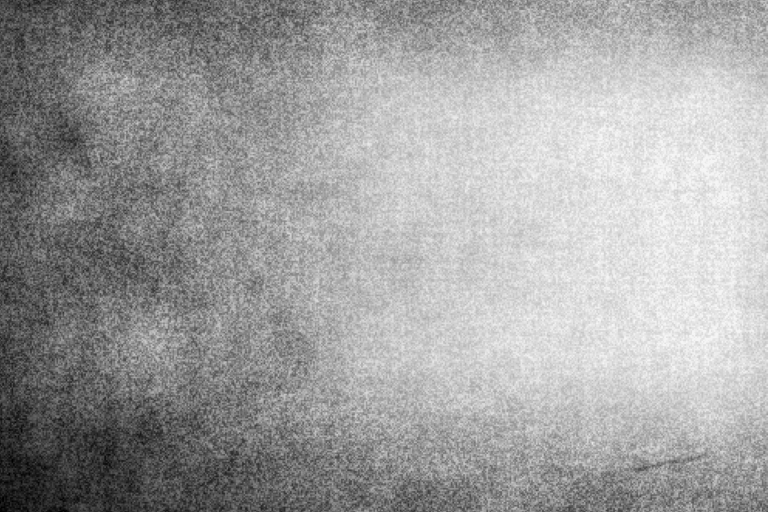
This texture is drawn by a Shadertoy shader. Its source:

```glsl
// Worn grey paper: light to the right, dark left edge and corners, mottled stains and fine grain.

const int STAIN_COUNT = 11;

// Integer hash of a lattice cell, 0..1
float hash(ivec2 cell, uint seed) {
    uint h = uint(cell.x) * 1597334677u ^ uint(cell.y) * 3812015801u ^ seed * 2654435769u;
    h = (h ^ (h >> 16)) * 2246822519u;
    h = (h ^ (h >> 13)) * 3266489917u;
    return float((h ^ (h >> 16)) >> 8) / 16777216.0;
}

float valueNoise(vec2 p, uint seed) {
    ivec2 cell = ivec2(floor(p));
    vec2 f = fract(p);
    f = f * f * (3.0 - 2.0 * f);
    float low = mix(hash(cell, seed), hash(cell + ivec2(1, 0), seed), f.x);
    float high = mix(hash(cell + ivec2(0, 1), seed), hash(cell + ivec2(1, 1), seed), f.x);
    return mix(low, high, f.y);
}

// Layered noise centred on zero
float fbm(vec2 p, uint seed) {
    float sum = 0.0, amplitude = 0.5;
    for (int i = 0; i < 5; i++) {
        sum += amplitude * (valueNoise(p, seed + uint(i)) - 0.5);
        p = mat2(1.6, 1.2, -1.2, 1.6) * p + 7.3;
        amplitude *= 0.55;
    }
    return sum;
}

// Broad light: horizontal rise, shaded top and bottom, deep lower left corner
float broadTone(vec2 uv) {
    float tone = 0.30 + 0.22 * smoothstep(-0.04, 0.22, uv.x);
    tone += 0.11 * smoothstep(0.12, 0.42, uv.x);
    tone += 0.18 * smoothstep(0.32, 0.56, uv.x);
    tone += 0.09 * smoothstep(0.50, 0.90, uv.x);
    tone -= 0.06 * smoothstep(0.93, 1.02, uv.x);
    float top = smoothstep(0.77, 1.03, uv.y);
    float bottom = 1.0 - smoothstep(-0.06, 0.34, uv.y);
    tone *= (1.0 - 0.31 * top) * (1.0 - 0.47 * bottom);
    vec2 corner = uv / vec2(0.36, 0.24);
    return tone - 0.10 * exp(-dot(corner, corner));
}

// Soft stains: centre, radius, strength (positive is lighter)
float stains(vec2 uv, float aspect, float warp) {
    vec4 spots[STAIN_COUNT] = vec4[](
        vec4(0.090, 0.730, 0.060, -0.14), vec4(0.015, 0.670, 0.050, -0.10),
        vec4(0.165, 0.600, 0.060, -0.08), vec4(0.185, 0.460, 0.080, -0.09),
        vec4(0.335, 0.440, 0.014, -0.14), vec4(0.370, 0.320, 0.060, -0.08),
        vec4(0.150, 0.160, 0.080, -0.09), vec4(0.540, 0.480, 0.060, -0.05),
        vec4(0.170, 0.330, 0.060, 0.08), vec4(0.080, 0.610, 0.070, 0.08),
        vec4(0.160, 0.860, 0.110, 0.05));
    float sum = 0.0;
    for (int i = 0; i < STAIN_COUNT; i++) {
        vec2 d = (uv - spots[i].xy) * vec2(aspect, 1.0) / spots[i].z;
        sum += spots[i].w * exp(-dot(d, d) * (1.0 + 2.0 * warp));
    }
    return sum;
}

// Soft line from a to b, fading at both ends
float scratch(vec2 p, vec2 a, vec2 b, float width) {
    vec2 along = b - a;
    float t = clamp(dot(p - a, along) / dot(along, along), 0.0, 1.0);
    float d = length(p - a - along * t) / width;
    return exp(-d * d) * smoothstep(0.0, 0.2, t) * smoothstep(1.0, 0.8, t);
}

// Fine speckle at two sizes, centred on zero
float paperGrain(vec2 p) {
    return 0.75 * (valueNoise(p * 331.0, 41u) - 0.5)
         + 0.40 * (valueNoise(p * 173.0 + 3.7, 43u) - 0.5);
}

// Faint threads running up and across
float weave(vec2 p) {
    return valueNoise(p * vec2(150.0, 11.0), 51u)
         + valueNoise(p * vec2(11.0, 150.0), 53u) - 1.0;
}

void mainImage(out vec4 fragColor, in vec2 fragCoord) {
    vec2 uv = fragCoord / iResolution.xy;
    float aspect = iResolution.x / iResolution.y;
    vec2 p = uv * vec2(aspect, 1.0);

    float mottle = fbm(p * 6.0, 11u);
    float fineMottle = fbm(p * 24.0, 23u);
    float tone = broadTone(uv) + stains(uv, aspect, mottle);

    // Wear and grain are strongest in the middle greys
    float lit = smoothstep(0.50, 0.88, tone);
    float shade = smoothstep(0.0, 0.45, tone);
    tone += mottle * mix(0.18, 0.05, lit) + fineMottle * mix(0.16, 0.06, lit);
    tone += weave(p) * mix(0.05, 0.035, lit);
    tone += paperGrain(p) * mix(0.40, 0.16, lit) * mix(0.45, 1.0, shade);

    // Slanted crease near the lower right
    vec2 scaleX = vec2(aspect, 1.0);
    tone -= 0.16 * scratch(p, vec2(0.815, 0.080) * scaleX, vec2(0.935, 0.115) * scaleX, 0.0045);
    tone -= 0.07 * scratch(p, vec2(0.730, 0.050) * scaleX, vec2(0.850, 0.092) * scaleX, 0.0040);

    fragColor = vec4(vec3(clamp(tone, 0.0, 0.96)), 1.0);
}
```
